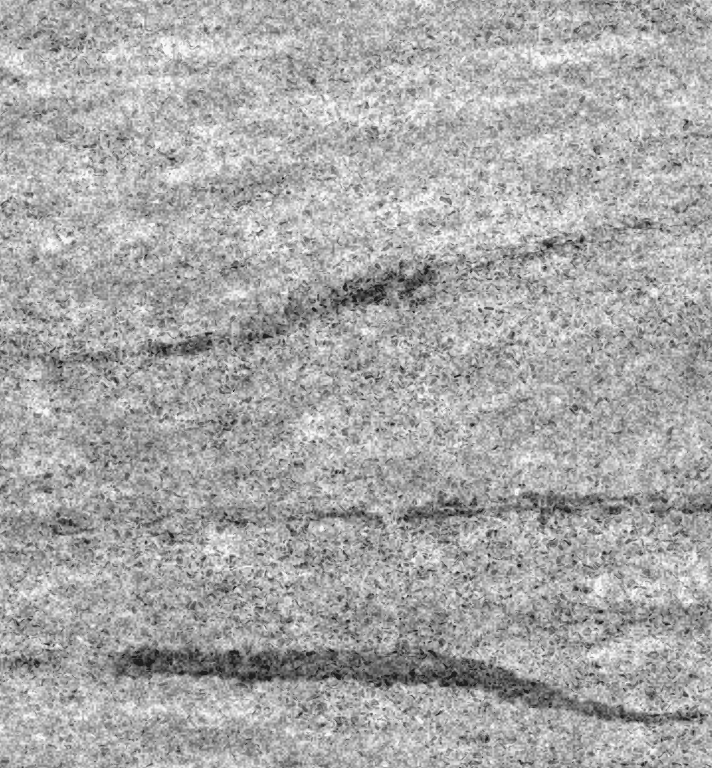
A Shadertoy shader for this texture:

```glsl
// Grey granite slab: grainy drifting layers, mineral specks and dark broken veins.

float hash(vec2 p) {
    vec3 q = fract(vec3(p.xyx) * 0.1031);
    q += dot(q, q.yzx + 33.33);
    return fract((q.x + q.y) * q.z);
}

float noise(vec2 p) {
    vec2 cell = floor(p), f = fract(p);
    f = f * f * (3.0 - 2.0 * f);
    float low = mix(hash(cell), hash(cell + vec2(1, 0)), f.x);
    float high = mix(hash(cell + vec2(0, 1)), hash(cell + vec2(1, 1)), f.x);
    return mix(low, high, f.y);
}

float fbm(vec2 p) {
    float sum = 0.0, weight = 0.5;
    for (int i = 0; i < 5; i++) {
        sum += weight * noise(p);
        p = mat2(1.9, 0.25, -0.25, 1.9) * p + 17.3;
        weight *= 0.5;
    }
    return sum / 0.97;
}

// Soft bell around a centre.
float bell(float x, float centre, float width) {
    float t = (x - centre) / width;
    return exp(-t * t);
}

float blob(vec2 p, vec2 centre, vec2 size) {
    vec2 t = (p - centre) / size;
    return exp(-dot(t, t));
}

// Flat window between two ends.
float span(float x, float start, float end, float soft) {
    return smoothstep(start - soft, start + soft, x) * (1.0 - smoothstep(end - soft, end + soft, x));
}

// Band with crisp rim around a line at offset zero.
float band(float offset, float halfWidth, float soft) {
    return 1.0 - smoothstep(halfWidth - soft, halfWidth + soft, abs(offset));
}

// Scattered grains, one per jittered cell.
float specks(vec2 p, float cells, float density, float radius, float seed) {
    vec2 g = p * cells, id = floor(g) + seed;
    vec2 centre = 0.3 + 0.4 * vec2(hash(id + 3.1), hash(id + 8.7));
    float size = radius * (0.5 + hash(id + 5.3));
    float d = length((fract(g) - centre) * vec2(0.8, 1.1));
    return step(hash(id), density) * (1.0 - smoothstep(size * 0.6, size * 1.3, d));
}

void mainImage(out vec4 fragColor, in vec2 fragCoord) {
    vec2 p = fragCoord / iResolution.y;

    // Layers follow the rise of the middle vein.
    float rise = 0.175 * smoothstep(0.1, 0.9, p.x);
    vec2 flow = vec2(p.x, p.y - rise * bell(p.y, 0.62, 0.2) - 0.06 * p.x * smoothstep(0.7, 0.95, p.y));
    float drift = fbm(flow * vec2(9.0, 22.0) + 4.0) - 0.5;
    vec2 ragged = p + 0.009 * vec2(noise(p * 120.0), noise(p * 120.0 + 40.0)) - 0.0045;
    float crumble = fbm(flow * vec2(35.0, 85.0) + 9.0);

    // Base stone: broad light, streaks, mottling.
    float shade = 0.665 + 0.035 * smoothstep(0.2, 0.8, p.y);
    shade += 0.07 * blob(p, vec2(0.65, 0.86), vec2(0.32, 0.14));
    shade -= 0.03 * blob(p, vec2(0.1, 0.63), vec2(0.25, 0.1));
    shade += 0.30 * (fbm(flow * vec2(4.0, 26.0)) - 0.5);
    shade += 0.20 * (fbm(flow * vec2(22.0, 75.0) + 31.0) - 0.5);
    shade += 0.16 * (noise(p * vec2(95.0, 125.0)) - 0.5);

    // Pale crystal patches.
    float pale = smoothstep(0.62, 0.75, fbm(flow * vec2(18.0, 38.0) + 60.0));
    pale += blob(ragged, vec2(0.415, 0.562), vec2(0.014, 0.01));
    pale += blob(ragged, vec2(0.41, 0.43), vec2(0.016, 0.012));
    pale += 0.7 * blob(ragged, vec2(0.60, 0.605), vec2(0.035, 0.016));
    shade += 0.10 * pale;

    // Middle vein: smoky smear, thin seam and dark clumps.
    float middle = ragged.y - 0.53 - rise + 0.025 * drift;
    float smear = span(p.x, 0.28, 0.56, 0.06) * bell(middle, 0.018, 0.026);
    float seam = bell(middle, 0.0, 0.009) * smoothstep(0.3, 0.6, crumble + 0.1);
    float clumpSpan = span(p.x, 0.17, 0.29, 0.03) + 0.8 * span(p.x, 0.44, 0.57, 0.03)
        + span(p.x, 0.63, 0.76, 0.03) + span(p.x, 0.80, 0.86, 0.02);
    float clump = clumpSpan * band(middle - 0.004, 0.011, 0.006) * smoothstep(0.42, 0.56, crumble);
    float wedge = blob(ragged, vec2(0.505, 0.622), vec2(0.018, 0.022))
        + blob(ragged, vec2(0.545, 0.612), vec2(0.022, 0.012));
    shade -= 0.14 * smear + 0.13 * seam + 0.24 * clump + 0.17 * wedge;

    // Lower vein: two strands of broken dark grains.
    float lower = ragged.y - 0.318 - 0.022 * smoothstep(0.45, 0.85, p.x) + 0.03 * drift;
    float strands = band(lower, 0.0055, 0.004) + span(p.x, 0.55, 0.92, 0.04) * band(lower - 0.016, 0.005, 0.004)
        + span(p.x, 0.04, 0.24, 0.04) * band(lower + 0.014, 0.004, 0.004);
    float strandBreak = smoothstep(0.43, 0.57, crumble + 0.08 * smoothstep(0.4, 0.7, p.x));
    shade -= 0.27 * strands * strandBreak + 0.08 * bell(lower, 0.004, 0.016);

    // Bottom vein: thick dark body thinning to the right.
    float bottom = ragged.y - 0.136 + 0.073 * smoothstep(0.54, 0.86, p.x) + 0.025 * drift;
    float thick = mix(0.017, 0.010, smoothstep(0.58, 0.85, p.x)) + 0.006 * bell(p.x, 0.53, 0.07);
    float body = span(p.x, 0.15, 0.92, 0.015) * band(bottom, thick, 0.006);
    shade -= body * (0.17 + 0.20 * crumble) + 0.08 * body * bell(bottom, -thick, 0.01);
    shade -= 0.2 * blob(ragged, vec2(0.03, 0.136), vec2(0.045, 0.006));
    shade -= 0.25 * blob(ragged, vec2(0.39, 0.004), vec2(0.04, 0.01)) * smoothstep(0.4, 0.55, crumble);

    // Faint upper vein.
    float upper = p.y - 0.895 - 0.08 * p.x + 0.04 * drift;
    shade -= 0.09 * bell(upper, 0.0, 0.009) + 0.15 * blob(ragged, vec2(0.01, 0.9), vec2(0.03, 0.006));

    // Mineral specks, thicker in the lower half and near seams.
    float density = 0.10 + 0.30 * smoothstep(0.45, 0.7, fbm(flow * vec2(6.0, 14.0) + 80.0))
        + 0.10 * bell(p.y, 0.3, 0.12) + 0.2 * bell(middle, 0.0, 0.03);
    for (int i = 0; i < 3; i++) {
        float k = float(i);
        shade -= 0.20 * specks(ragged + 0.37 * k, 70.0 + 27.0 * k, density, 0.22, 19.0 * k);
    }
    shade += 0.16 * specks(ragged, 85.0, 0.06, 0.24, 70.0);

    // Fine sandy grain.
    shade += 0.30 * (noise(p * 380.0) - 0.5) + 0.17 * (noise(p * 210.0 + 7.0) - 0.5);
    fragColor = vec4(vec3(clamp(shade, 0.12, 0.97)), 1.0);
}
```
